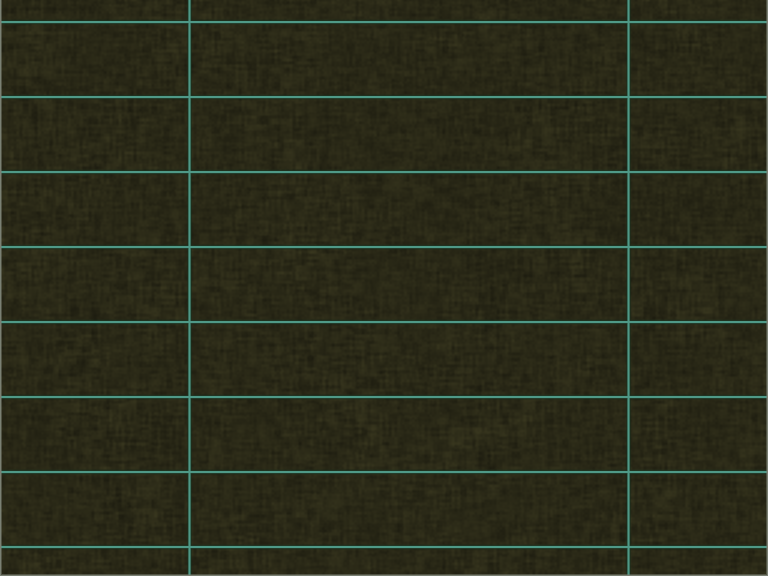
Reproduce this pattern procedurally as a Shadertoy shader.

```glsl
float hash(vec2 p) {
    p = fract(p * vec2(0.1031, 0.1137));
    p += dot(p, p.yx + 33.33);
    return fract((p.x + p.y) * p.x * 7.31 + p.y * 91.7);
}

float noise(vec2 p) {
    vec2 cell = floor(p), f = fract(p);
    f = f * f * (3.0 - 2.0 * f);
    return mix(mix(hash(cell), hash(cell + vec2(1, 0)), f.x),
               mix(hash(cell + vec2(0, 1)), hash(cell + vec2(1, 1)), f.x), f.y);
}

// Distance on each axis to the nearest line of a regular grid
vec2 gridDistance(vec2 p, vec2 firstLine, vec2 spacing) {
    return abs(fract((p - firstLine) / spacing + 0.5) - 0.5) * spacing;
}

// Crossing threads of uneven length, centred on zero
float weave(vec2 p) {
    float weft = noise(p * vec2(48.0, 192.0));
    float warp = noise(p * vec2(192.0, 48.0) + 57.0);
    float grain = noise(p * 230.0 + 113.0);
    float patches = noise(p * vec2(14.0, 11.0) + 31.0);
    return (weft + warp - 1.0) * mix(0.6, 1.1, patches)
         + (grain - 0.5) * 0.45 + (patches - 0.5) * 0.15;
}

void mainImage(out vec4 fragColor, in vec2 fragCoord) {
    vec2 p = fragCoord / iResolution.y;
    float aspect = iResolution.x / iResolution.y;
    float pixel = 1.0 / iResolution.y;

    // Dark olive cloth
    vec3 color = vec3(0.163, 0.158, 0.088) * (1.0 + 0.3 * weave(p));

    // Teal lines with a faint dark green fringe
    vec2 d = gridDistance(p, vec2(0.329, 0.0503), vec2(0.7622, 0.1302));
    float nearest = min(d.x, d.y);
    float fringe = 1.0 - smoothstep(0.002, 0.0055, nearest);
    float line = clamp((0.0019 - nearest) / pixel + 0.5, 0.0, 1.0);
    color = mix(color, vec3(0.10, 0.18, 0.11), fringe * 0.85);
    color = mix(color, vec3(0.31, 0.60, 0.53), line);

    // Pale rim along the sides and the bottom
    float rim = min(min(p.x, aspect - p.x), p.y);
    float rimMask = clamp((0.0026 - rim) / pixel + 0.5, 0.0, 1.0);
    color = mix(color, vec3(0.48, 0.50, 0.45), rimMask);

    fragColor = vec4(color, 1.0);
}
```
